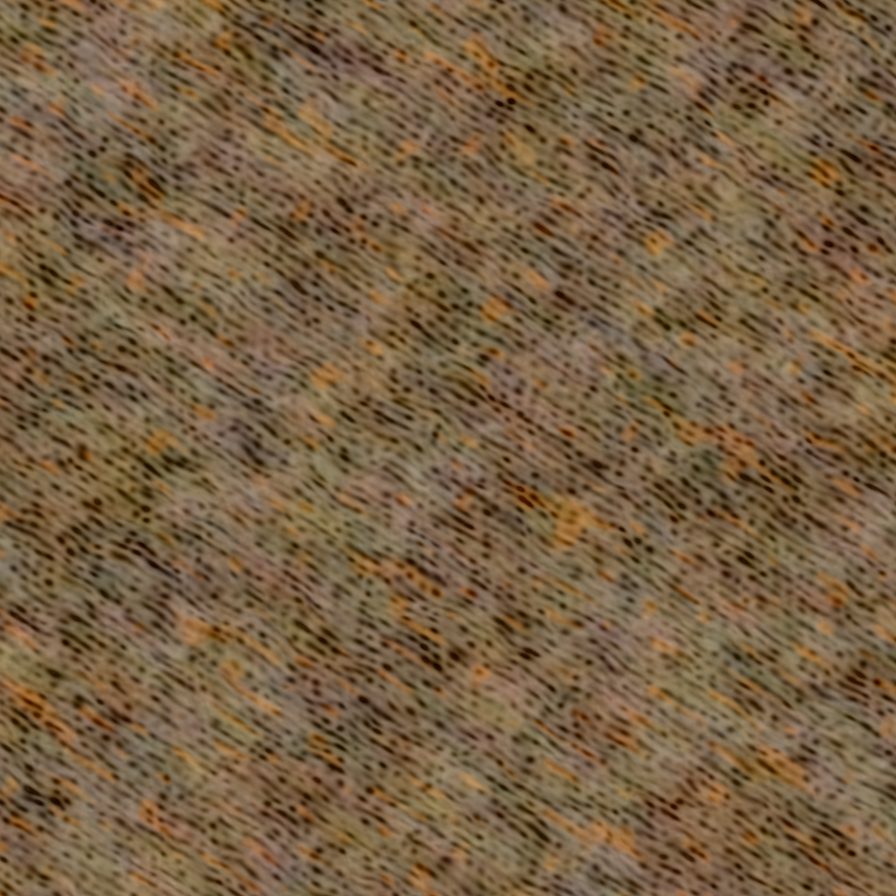
Write a Shadertoy shader that draws this texture.

```glsl
// Brown tweed cloth: soft dark dashes slanting down to the right over mottled yarn.
#define ROWS 96.0         // dash rows per canvas height
#define DASHES 60.0       // dashes per canvas height along a row
#define SLANT 0.56        // angle of the rows below horizontal
#define WOBBLE 0.010      // sideways wander of the rows
#define DASH_DEPTH 0.36   // darkness of the dashes
#define PATCH_DEPTH 0.20  // contrast of the broad mottling
#define YARN_DEPTH 0.14   // contrast of the fine fibres
#define TINT 1.0          // strength of the colour variation
#define WOOL vec3(0.560, 0.472, 0.368)
#define RUST vec3(0.13, 0.015, -0.09)

float hash(vec2 p) {
    return fract(sin(dot(p, vec2(127.1, 311.7))) * 43758.5453);
}

float noise(vec2 p) {
    vec2 cell = floor(p), f = fract(p);
    f = f * f * (3.0 - 2.0 * f);
    float low = mix(hash(cell), hash(cell + vec2(1, 0)), f.x);
    float high = mix(hash(cell + vec2(0, 1)), hash(cell + vec2(1, 1)), f.x);
    return mix(low, high, f.y);
}

// Two octaves centred on zero
float mottle(vec2 p) {
    return 0.62 * noise(p) + 0.38 * noise(p * 2.13 + 17.3) - 0.5;
}

vec2 turn(vec2 p, float angle) {
    float c = cos(angle), s = sin(angle);
    return vec2(c * p.x - s * p.y, s * p.x + c * p.y);
}

// Sum of soft, jittered dashes laid in staggered rows
float dashes(vec2 thread) {
    vec2 grid = thread * vec2(DASHES, ROWS);
    float ink = 0.0;
    for (int j = -1; j <= 1; j++) {
        float row = floor(grid.y) + float(j);
        float along = grid.x + 0.41 * row + 0.5 * hash(vec2(row, 5.0));
        for (int i = -1; i <= 1; i++) {
            vec2 cell = vec2(floor(along) + float(i), row);
            float r1 = hash(cell + 3.7);
            float r2 = hash(cell + 41.3);
            float r3 = hash(cell + 83.9);
            vec2 centre = cell + 0.5 + 0.36 * (vec2(r1, r2) - 0.5);
            vec2 size = vec2(mix(0.28, 0.60, r3), mix(0.27, 0.40, r1));
            vec2 d = (vec2(along, grid.y) - centre) / size;
            float strength = mix(0.15, 1.05, hash(cell + 129.1));
            ink += strength * exp(-dot(d, d));
        }
    }
    return ink;
}

void mainImage(out vec4 fragColor, in vec2 fragCoord) {
    vec2 p = fragCoord / iResolution.y;

    // Thread space: x runs along the rows, y across them
    vec2 wander = vec2(mottle(p * 21.0), mottle(p * 21.0 + 60.0));
    vec2 thread = turn(p, SLANT) + WOBBLE * wander;
    vec2 cross = turn(p, -0.7);

    // Broad patches and streaks gather the dashes into darker clusters
    float patches = 0.55 * mottle(cross * vec2(11.0, 20.0) + 9.0)
                  + 0.45 * mottle(thread * vec2(16.0, 42.0) + 31.0);
    float ink = dashes(thread) * (1.0 - 1.3 * patches);
    float yarn = mottle(thread * vec2(95.0, 130.0) + 70.0);

    float tone = PATCH_DEPTH * patches + YARN_DEPTH * yarn
               - DASH_DEPTH * min(ink, 1.0);

    // Dyed fibres: warm to grey, mauve to olive, and scattered rust flecks
    float warmth = mottle(thread * vec2(22.0, 38.0) + 110.0)
                 + 0.6 * mottle(p * 9.0 + 150.0);
    float mauve = mottle(thread * vec2(17.0, 30.0) + 190.0);
    float fleck = smoothstep(0.66, 0.95, noise(thread * vec2(34.0, 62.0) + 230.0));
    vec3 dye = warmth * vec3(0.07, 0.0, -0.09)
             + mauve * vec3(0.04, -0.04, 0.05)
             + fleck * RUST * 0.8;

    vec3 colour = WOOL + tone + TINT * dye;
    fragColor = vec4(clamp(colour, 0.0, 1.0), 1.0);
}
```
